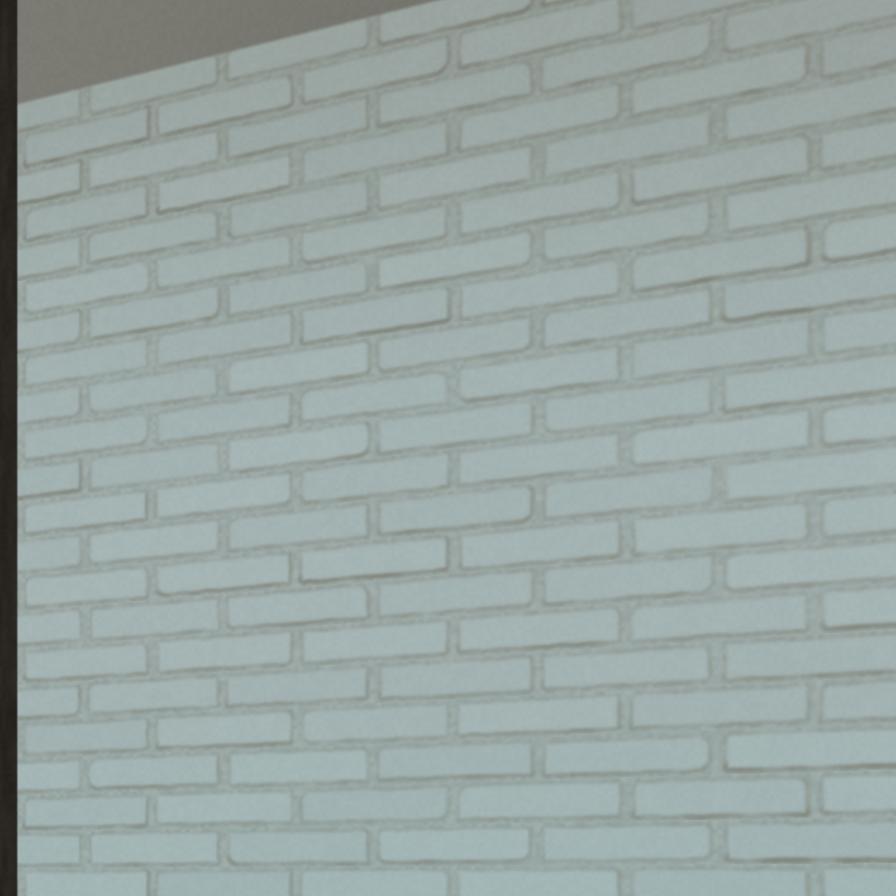
Give the GLSL for this texture, as a WebGL 2 fragment shader.

```glsl
#version 300 es
precision highp float;
// Pale painted brick wall seen at an angle, with a ceiling wedge and a dark post.
// A projective map turns the canvas into courses; each running-bond cell holds
// one rounded brick whose corners, tone, wobble and shadow vary by hash.
uniform vec2 u_resolution;
out vec4 fragColor;

const float COURSE_HEIGHT = 0.0418;  // at the left reference joint
const float BRICK_LENGTH = 3.85;     // in courses
const vec2 BRICK_HALF = vec2(1.770, 0.380);
const float CEILING_COURSE = 21.33;
const float POST_WIDTH = 0.0193;

const vec3 BRICK = vec3(0.643, 0.704, 0.702);
const vec3 MORTAR = vec3(0.608, 0.660, 0.648);
const vec3 SHADOW = vec3(0.480, 0.480, 0.435);
const vec3 CEILING = vec3(0.468, 0.468, 0.440);
const vec3 POST = vec3(0.155, 0.143, 0.126);

float hash(vec2 p) {
  vec3 q = fract(vec3(p.xyx) * 0.1031);
  q += dot(q, q.yzx + 33.33);
  return fract((q.x + q.y) * q.z);
}

float noise(vec2 p) {
  vec2 i = floor(p);
  vec2 f = fract(p);
  f = f * f * (3.0 - 2.0 * f);
  float low = mix(hash(i), hash(i + vec2(1.0, 0.0)), f.x);
  float high = mix(hash(i + vec2(0.0, 1.0)), hash(i + 1.0), f.x);
  return mix(low, high, f.y);
}

float roundedBox(vec2 p, vec2 halfSize, float radius) {
  vec2 q = abs(p) - halfSize + radius;
  return length(max(q, 0.0)) + min(max(q.x, q.y), 0.0) - radius;
}

float band(float d, float width) {
  return exp(-d * d / (width * width));
}

// x counts half bricks, y counts courses above the horizon, z is the scale
vec3 wallMap(vec2 uv) {
  float x = uv.x - 0.095;
  float scale = 1.0 + 0.277 * x;
  return vec3(13.54 * x / scale, (uv.y - 0.0104) / (COURSE_HEIGHT * scale), scale);
}

vec3 brickWall(vec2 wall, float soft) {
  float row = floor(wall.y + 0.5);
  float along = wall.x * 0.5 + 0.5 * mod(row + 1.0, 2.0);
  vec2 id = vec2(floor(along), row) + 40.0;
  vec2 p = vec2((fract(along) - 0.5) * BRICK_LENGTH, wall.y - row);

  // Uneven outline and one corner radius per corner
  vec2 surface = vec2(along * BRICK_LENGTH, wall.y + 50.0);
  float wobble = noise(surface * 3.0 + id * 7.0) - 0.5;
  float cornerSeed = hash(id * 4.0 + step(0.0, p));
  float radius = 0.04 + 0.26 * cornerSeed * cornerSeed * cornerSeed;
  vec2 jitter = vec2(hash(id + 11.0), hash(id + 23.0)) - 0.5;
  vec2 halfSize = BRICK_HALF + jitter.yx * vec2(0.04, 0.03);
  float d = roundedBox(p - jitter * vec2(0.05, 0.03), halfSize, radius) + 0.04 * wobble;

  // Faces differ a little in tone; the mortar is speckled
  float speckle = noise(surface * 9.0) - 0.5;
  float tone = 1.0 + 0.022 * (hash(id + 5.0) - 0.5) + 0.012 * wobble;
  vec3 mortar = MORTAR * (1.0 + 0.07 * speckle);
  vec3 color = mix(BRICK * tone, mortar, smoothstep(-soft, soft, d));

  // Broken faint outline, stronger below and at the right end of some bricks
  float patchy = 0.35 + 1.1 * noise(surface * 2.0 + 17.0);
  float under = smoothstep(-0.15, -0.38, p.y);
  float rightEnd = smoothstep(BRICK_HALF.x - 0.12, BRICK_HALF.x, p.x);
  float depth = hash(id + 31.0);
  float lower = under * (0.14 + 0.42 * depth * depth);
  float end = rightEnd * (0.05 + 0.28 * depth * depth);
  color = mix(color, SHADOW, band(d - 0.015, 0.045 + soft * 0.3) * 0.15 * patchy);
  color = mix(color, SHADOW, band(d - 0.025, 0.05 + soft * 0.3) * max(lower, end) * patchy);
  return color;
}

void main() {
  vec2 uv = gl_FragCoord.xy / u_resolution;
  float pixel = 1.0 / min(u_resolution.x, u_resolution.y);
  vec3 wall = wallMap(uv);
  float coursePixel = pixel / (COURSE_HEIGHT * wall.z);

  // Wall, dimmer and warmer toward the top
  vec3 color = brickWall(wall.xy, 0.045 + coursePixel);
  vec3 topLight = vec3(0.935, 0.915, 0.895);
  color *= mix(vec3(1.0), topLight, smoothstep(0.52, 1.02, uv.y));
  color *= mix(vec3(0.985, 1.005, 1.008), vec3(1.0), smoothstep(0.0, 0.3, uv.y));

  // Ceiling, following the same perspective
  vec3 ceiling = CEILING * mix(1.03, 0.98, smoothstep(0.0, 0.5, uv.x));
  float ceilingMask = smoothstep(-0.06, 0.06 + coursePixel, wall.y - CEILING_COURSE);
  color = mix(color, ceiling, ceilingMask);

  // Dark post with faint grain along its length
  vec3 post = POST * (0.88 + 0.24 * noise(uv * vec2(180.0, 25.0)));
  float postEdge = 0.001 + pixel * 0.5;
  color = mix(post, color, smoothstep(-postEdge, postEdge, uv.x - POST_WIDTH));

  // Fine grain over everything
  color += 0.016 * (noise(uv * 260.0) - 0.5);
  fragColor = vec4(color, 1.0);
}
```
